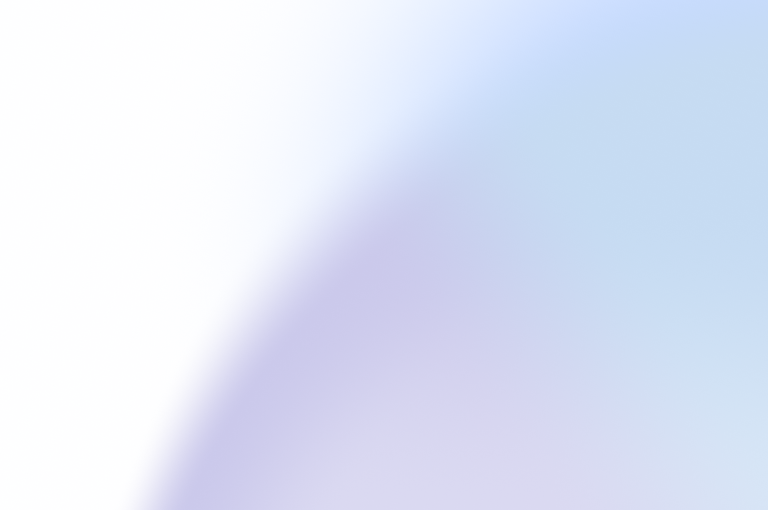
Give the GLSL for this background, as a Shadertoy shader.

```glsl
const vec3 WHITE = vec3(0.996, 0.997, 1.0);
const vec3 SKY = vec3(0.775, 0.855, 1.0);
const vec3 LAVENDER = vec3(0.795, 0.788, 0.922);
const vec3 PALE_BLUE = vec3(0.777, 0.860, 0.950);

// Falls from 1 inside the inner radius to 0 at the outer one
float radialGlow(vec2 p, vec2 center, float inner, float outer) {
    float glow = 1.0 - smoothstep(inner, outer, length(p - center));
    return glow * glow;
}

// Signed depth below the rim of a disc, positive inside
float discDepth(vec2 p, vec2 center, float radius) {
    return radius - length(p - center);
}

// Lavender at the lower left, blue at the upper right, lighter at the base
vec3 discColor(vec2 p, float depth) {
    float across = smoothstep(1.05, 1.62, p.x + 0.7 * p.y);
    float base = 1.0 - smoothstep(0.0, 0.6, p.y);
    float lift = 0.3 * base * smoothstep(0.05, 0.35, depth);
    return mix(mix(LAVENDER, PALE_BLUE, across), WHITE, lift);
}

// Fine grain that hides banding in the slow gradients
float grain(vec2 p) {
    return fract(sin(dot(p, vec2(127.1, 311.7))) * 4375.85) - 0.5;
}

void mainImage(out vec4 fragColor, in vec2 fragCoord) {
    vec2 uv = fragCoord / iResolution.xy;
    vec2 p = uv * vec2(1.506, 1.0);

    // Blue haze behind the disc
    float haze = radialGlow(p, vec2(1.49, 0.49), 0.45, 1.30);
    vec3 color = mix(WHITE, SKY, haze);

    // Large disc whose rim grows softer towards the top
    float depth = discDepth(p, vec2(1.749, -0.555), 1.557);
    float softness = mix(0.07, 0.115, smoothstep(0.0, 0.8, p.y));
    float cover = smoothstep(-softness, softness, depth);
    color = mix(color, discColor(p, depth), cover);

    color += grain(fragCoord) / 255.0;
    fragColor = vec4(clamp(color, 0.0, 1.0), 1.0);
}
```
